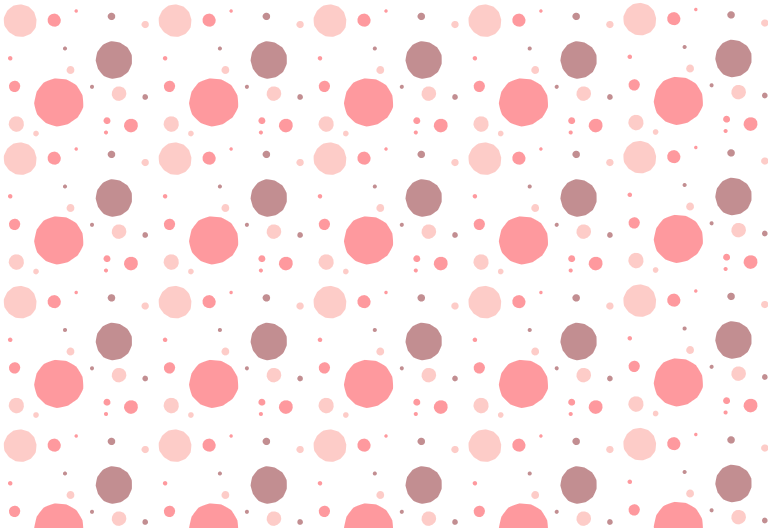
Reproduce this pattern procedurally as a Shadertoy shader.

```glsl
const float CANVAS_HEIGHT = 528.0;      // design units from top to bottom
const vec2 TILE = vec2(154.9, 143.5);
const float FIRST_ROW_TRIM = 5.5;       // the top row is cut slightly short
const float LAST_COLUMN = 4.0;
const float LAST_COLUMN_LIFT = 1.5;
const float WOBBLE = 0.014;
const float FACET_COUNT = 13.0;
const float FACET_DEPTH = 0.02;

const vec3 PAPER = vec3(1.0);
const vec3 BLUSH = vec3(0.992, 0.80, 0.785);
const vec3 PINK  = vec3(0.995, 0.60, 0.62);
const vec3 MAUVE = vec3(0.76, 0.555, 0.57);

// Discs inside a tile: centre from its top left corner, then radius
const vec3 BLUSH_DISCS[6] = vec3[6](
    vec3(20.3, 20.7, 16.2), vec3(145.2, 24.5, 3.6), vec3(70.5, 70.0, 3.9),
    vec3(119.0, 93.6, 7.2), vec3(16.4, 124.0, 7.6), vec3(36.0, 133.5, 2.8));
const vec3 PINK_DISCS[8] = vec3[8](
    vec3(58.7, 102.2, 24.1), vec3(54.2, 20.2, 6.5), vec3(76.2, 11.0, 1.7),
    vec3(10.2, 58.3, 2.2), vec3(14.6, 86.4, 5.6), vec3(107.0, 120.7, 3.4),
    vec3(106.0, 132.5, 2.0), vec3(131.0, 125.5, 6.8));
const vec3 MAUVE_DISCS[5] = vec3[5](
    vec3(113.9, 60.0, 18.3), vec3(111.5, 16.4, 3.7), vec3(65.0, 48.5, 2.0),
    vec3(92.0, 86.8, 2.0), vec3(145.2, 97.0, 2.8));

// Hand-cut disc: a soft low-frequency wobble plus shallow facets
float discCoverage(vec2 p, vec3 disc, float pixel) {
    vec2 offset = p - disc.xy;
    float angle = atan(offset.y, offset.x + 1e-5);
    float seed = disc.x * 1.7 + disc.y * 2.3;
    float wobble = sin(2.0 * angle + seed) + 0.7 * sin(3.0 * angle + seed * 1.9)
                 + 0.5 * sin(5.0 * angle + seed * 0.6);
    float facet = abs(sin(0.5 * FACET_COUNT * angle + seed)) - 0.64;
    float radius = disc.z * (1.0 + WOBBLE * wobble - FACET_DEPTH * facet);
    return clamp(0.5 + (radius - length(offset)) / pixel, 0.0, 1.0);
}

// Position within its tile, y pointing down
vec2 tilePosition(vec2 p) {
    float column = floor(p.x / TILE.x);
    p.y += LAST_COLUMN_LIFT * step(LAST_COLUMN, column);
    p.y += FIRST_ROW_TRIM;
    float row = floor(p.y / TILE.y);
    vec2 local = mod(p, TILE);
    local.y -= row < 0.5 ? FIRST_ROW_TRIM : 0.0;
    return local;
}

void mainImage(out vec4 fragColor, in vec2 fragCoord) {
    float pixel = CANVAS_HEIGHT / iResolution.y;
    vec2 p = vec2(fragCoord.x, iResolution.y - fragCoord.y) * pixel;
    vec2 local = tilePosition(p);

    // Combine the discs of each colour
    float blush = 0.0;
    float pink = 0.0;
    float mauve = 0.0;
    for (int i = 0; i < BLUSH_DISCS.length(); i++)
        blush = max(blush, discCoverage(local, BLUSH_DISCS[i], pixel));
    for (int i = 0; i < PINK_DISCS.length(); i++)
        pink = max(pink, discCoverage(local, PINK_DISCS[i], pixel));
    for (int i = 0; i < MAUVE_DISCS.length(); i++)
        mauve = max(mauve, discCoverage(local, MAUVE_DISCS[i], pixel));

    vec3 color = mix(PAPER, BLUSH, blush);
    color = mix(color, PINK, pink);
    color = mix(color, MAUVE, mauve);
    fragColor = vec4(color, 1.0);
}
```
